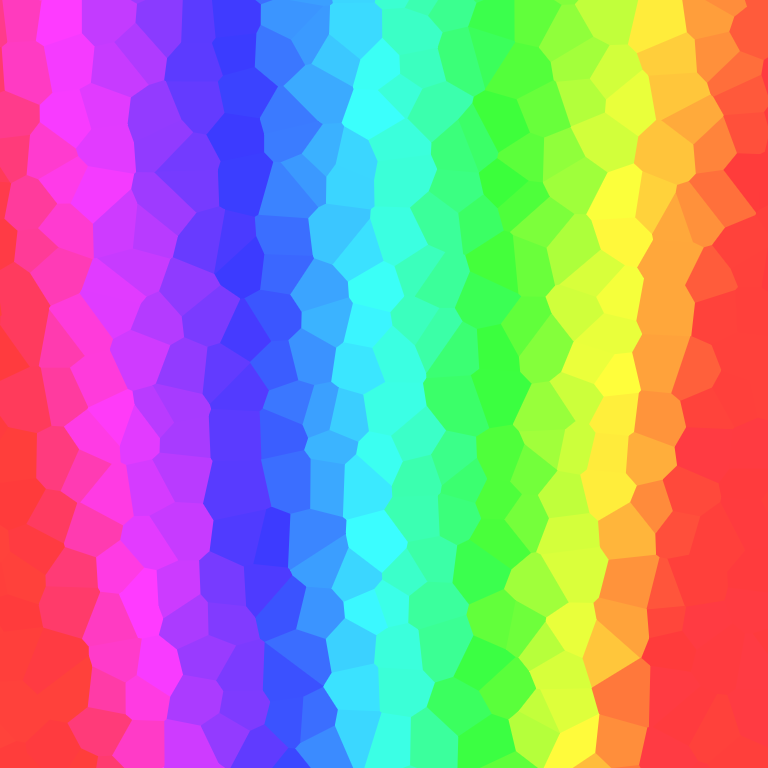
A Shadertoy shader for this background:

```glsl
// A rainbow of irregular mosaic cells: jittered-grid Voronoi sites, each
// filled with one hue taken from fanning vertical bands, red through cyan
// to red. Hues are read at the site, so band borders follow the cells.

const float CELLS = 18.0;

vec2 hash2(vec2 p) {
    vec2 q = vec2(dot(p, vec2(127.1, 311.7)), dot(p, vec2(269.5, 183.3)));
    return fract(sin(q) * 43758.5453);
}

vec3 hueColor(float hue) {
    vec3 ramp = abs(fract(hue + vec3(0.0, 2.0, 1.0) / 3.0) * 6.0 - 3.0) - 1.0;
    return mix(vec3(1.0), clamp(ramp, 0.0, 1.0), 0.77);
}

// Band stops for red, magenta, blue, cyan, green, yellow, red; they
// lean inward toward the bottom edge.
vec3 bandColor(vec2 site) {
    float low[7] = float[7](0.11, 0.21, 0.37, 0.49, 0.63, 0.74, 0.845);
    float high[7] = float[7](-0.08, 0.07, 0.30, 0.49, 0.665, 0.845, 1.02);
    float hue = 1.0;
    for (int i = 0; i < 6; i++) {
        float start = mix(low[i], high[i], site.y);
        float end = mix(low[i + 1], high[i + 1], site.y);
        hue -= clamp((site.x - start) / (end - start), 0.0, 1.0) / 6.0;
    }
    // A slight tint change keeps neighbouring cells distinct.
    return hueColor(hue + 0.014 * (hash2(site * CELLS).x - 0.5));
}

void mainImage(out vec4 fragColor, in vec2 fragCoord) {
    vec2 p = fragCoord / iResolution.y * CELLS;
    vec2 cell = floor(p);

    // Find the two closest sites.
    vec2 nearest = vec2(0.0), second = vec2(0.0);
    float d1 = 1e5, d2 = 1e5;
    for (int y = -2; y <= 2; y++) {
        for (int x = -2; x <= 2; x++) {
            vec2 id = cell + vec2(x, y);
            vec2 site = id + 0.5 + 0.9 * (hash2(id) - 0.5);
            float d = dot(site - p, site - p);
            if (d < d1) {
                d2 = d1;
                second = nearest;
                d1 = d;
                nearest = site;
            } else if (d < d2) {
                d2 = d;
                second = site;
            }
        }
    }

    // Blend both fills across the shared edge over about one pixel.
    float edge = (d2 - d1) / (2.0 * length(second - nearest));
    float cover = clamp(0.5 + edge * iResolution.y / CELLS, 0.0, 1.0);
    vec3 color = mix(bandColor(second / CELLS), bandColor(nearest / CELLS), cover);
    fragColor = vec4(color, 1.0);
}
```
